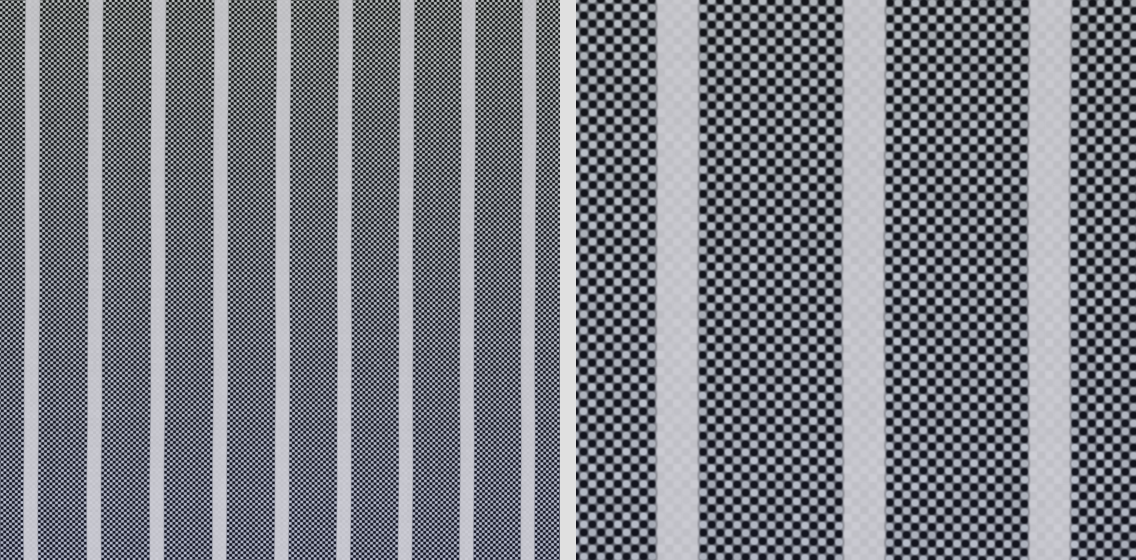
Left: the whole. Right: its middle third, enlarged.
Reproduce this texture procedurally as a Shadertoy shader.

```glsl
// Woven shirting: nine pale vertical stripes between dark bands of checked plain weave.
// Stripes are laid out in thread units, so stripe edges fall on thread boundaries;
// layered sines bend the cloth and a per-thread hash varies the yarn tone.

const float PI = 3.14159265;
const float THREADS_PER_REPEAT = 22.0;
const float PALE_THREADS = 5.0;
const float ROWS = 208.0;
const int SAMPLES = 3;

const vec3 PALE_TOP = vec3(0.765, 0.765, 0.780);
const vec3 PALE_LOW = vec3(0.785, 0.785, 0.820);
const vec3 DARK_TOP = vec3(0.075, 0.080, 0.080);
const vec3 DARK_LOW = vec3(0.070, 0.075, 0.135);
const vec3 DOT_TOP = vec3(0.700, 0.720, 0.720);
const vec3 DOT_LOW = vec3(0.690, 0.710, 0.780);

float hash(vec2 p) {
    vec3 q = fract(p.xyx * vec3(0.1031, 0.1030, 0.0973));
    q += dot(q, q.yzx + 33.33);
    return fract((q.x + q.y) * q.z);
}

// Slow sideways drift of the threads along the cloth.
float drift(vec2 p) {
    return 0.0005 * sin(9.0 * p.y + 4.0 * p.x) + 0.0003 * sin(23.0 * p.y - 7.0 * p.x);
}

// Stripe coordinate: whole numbers are pale stripe centres, slightly closer to the right.
float stripeCoord(vec2 p) {
    float x = p.x - 0.0586 + 0.0035 * (1.0 - p.y) + drift(p);
    return x * (8.837 + 0.209 * x);
}

// Over-under crossing of warp and weft: 0 on dark threads, 1 on light ones.
float checker(vec2 thread, float softness) {
    float wave = sin(PI * thread.x) * sin(PI * thread.y);
    return smoothstep(-softness, softness, wave);
}

// 1 inside a pale stripe, 0 in a dark band.
float paleMask(float stripe, float softness) {
    float fromCentre = abs(fract(stripe + 0.5) - 0.5) * THREADS_PER_REPEAT;
    float halfWidth = 0.5 * PALE_THREADS;
    return 1.0 - smoothstep(halfWidth - softness, halfWidth + softness, fromCentre);
}

// Small tone changes per column, row and crossing.
float yarnTone(vec2 cell) {
    float column = hash(vec2(cell.x, 7.0)) - 0.5;
    float row = hash(vec2(3.0, cell.y)) - 0.5;
    float crossing = hash(cell) - 0.5;
    return 1.0 + 0.05 * column + 0.04 * row + 0.08 * crossing;
}

vec3 cloth(vec2 p) {
    float stripe = stripeCoord(p);
    float weftBend = 0.25 * sin(11.0 * p.x + 2.0 * p.y);
    vec2 thread = vec2(stripe * THREADS_PER_REPEAT + 0.5, p.y * ROWS + weftBend);
    float tone = yarnTone(floor(thread) + 40.0);
    float weave = checker(thread, 0.6);

    // Dark band: light dots on dark yarn, bluer towards the bottom.
    vec3 dark = mix(DARK_LOW, DARK_TOP, p.y);
    vec3 dots = mix(DOT_LOW, DOT_TOP, p.y);
    vec3 band = mix(dark, dots, weave) * tone;

    // Pale stripe: the same weave as a faint relief.
    vec3 pale = mix(PALE_LOW, PALE_TOP, p.y);
    pale *= mix(0.965, 1.015, weave) * mix(1.0, tone, 0.25);

    return mix(band, pale, paleMask(stripe, 0.3));
}

void mainImage(out vec4 fragColor, in vec2 fragCoord) {
    // Average a small grid of samples to keep the fine threads smooth.
    vec3 sum = vec3(0.0);
    for (int j = 0; j < SAMPLES; j++) {
        for (int i = 0; i < SAMPLES; i++) {
            vec2 offset = (vec2(i, j) + 0.5) / float(SAMPLES) - 0.5;
            sum += cloth((fragCoord + offset) / iResolution.xy);
        }
    }
    fragColor = vec4(sum / float(SAMPLES * SAMPLES), 1.0);
}
```
